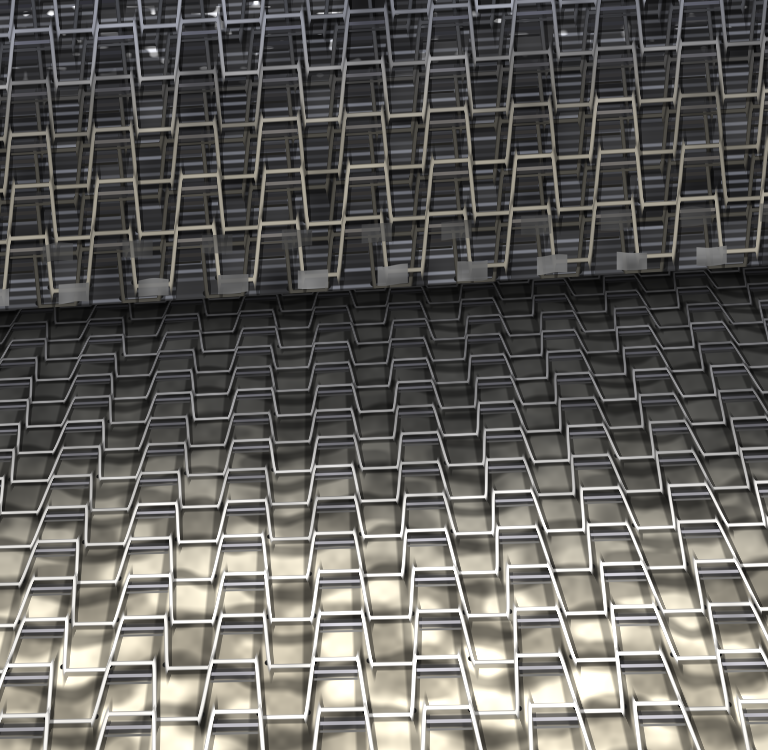
Write a Shadertoy shader that draws this texture.

```glsl
// A rolled flat-wire conveyor belt resting on its unrolled, sunlit length.

float hash(vec2 p) {
    return fract(sin(dot(p, vec2(127.1, 311.7))) * 43758.5453);
}

float noise(vec2 p) {
    vec2 i = floor(p), f = fract(p);
    f = f * f * (3.0 - 2.0 * f);
    return mix(mix(hash(i), hash(i + vec2(1, 0)), f.x),
               mix(hash(i + vec2(0, 1)), hash(i + vec2(1, 1)), f.x), f.y);
}

// Soft-edged line coverage for a distance and half width
float line(float d, float halfWidth, float px) {
    return 1.0 - smoothstep(halfWidth - px, halfWidth + px, abs(d));
}

// Distance to a rounded square wave; p.x counts periods, p.y runs down from its crests
float waveDistance(vec2 p, float period, float amp) {
    float q = abs(fract(p.x + 0.5) - 0.5);
    float k = clamp((q - 0.20) / 0.11, 0.0, 1.0);
    float height = amp * k * k * (3.0 - 2.0 * k);
    float slope = amp * 6.0 * k * (1.0 - k) / (0.11 * period);
    return (p.y - height) / sqrt(1.0 + slope * slope);
}

// One bent strip: shadow, cross rods seen through its crests, then the lit wire
vec3 addStrip(vec3 col, vec2 p, float period, float amp, float width, vec3 metal, float px) {
    float q = abs(fract(p.x + 0.5) - 0.5);
    float inCrest = 1.0 - smoothstep(0.20, 0.23, q);
    float shadow = line(waveDistance(p - vec2(0.03, width * 1.3), period, amp), width * 1.6, px * 1.5);
    col = mix(col, col * 0.45, shadow * 0.75);

    float rodY = p.y - amp * 0.22;
    col = mix(col, vec3(0.17, 0.17, 0.18), inCrest * line(rodY, amp * 0.10, px * 2.0) * 0.75);
    col = mix(col, metal * vec3(0.68, 0.68, 0.72), inCrest * line(rodY, width * 0.75, px));
    col = mix(col, metal * 0.45, inCrest * line(rodY - amp * 0.13, width * 0.5, px));

    // Dark pins where the rods meet the strip
    vec2 pin = vec2((q - 0.27) * period, p.y - amp * 0.93);
    col = mix(col, vec3(0.09), line(length(pin), width * 1.2, px));

    float d = waveDistance(p, period, amp);
    float sheen = 1.0 - 0.35 * smoothstep(0.3, 1.0, abs(d) / width);
    return mix(col, metal * sheen, line(d, width, px));
}

// Unrolled belt: rows and columns shrink with distance
vec3 flatBelt(vec2 uv, float px) {
    const float FAR = 0.428, FAR_PITCH = 0.024, GROWTH = 0.0895;
    float t = uv.y + (uv.x - 0.5) * mix(0.055, 0.02, smoothstep(0.4, 0.9, uv.y));
    float period = 0.0977 + 0.0768 * (uv.y - FAR);
    float column = (uv.x - 0.41) / period - 0.23;
    float pitch = FAR_PITCH + GROWTH * (t - FAR);
    float depth = log(pitch / FAR_PITCH) / GROWTH;
    float row = floor(depth);
    float sun = smoothstep(0.45, 0.92, uv.y + 0.07 * noise(uv * 5.0) - 0.03);

    // Stone floor with sunny patches and blurred mesh shadows
    vec3 ground = mix(vec3(0.225, 0.225, 0.22), vec3(0.66, 0.63, 0.56), sun * sqrt(sun));
    ground *= 0.75 + 0.35 * noise(uv * 22.0) + 0.15 * noise(uv * 90.0);
    float patchLight = smoothstep(0.40, 0.70, noise(vec2(column * 2.3, depth * 1.9)));
    ground += vec3(0.34, 0.33, 0.30) * patchLight * sun;
    float band = fract(depth + 0.25 * sin(column * 3.0) + 0.3 * noise(uv * 30.0));
    ground *= 1.0 - 0.40 * smoothstep(0.25, 0.05, abs(band - 0.45));
    ground *= 1.0 - 0.35 * smoothstep(0.13, 0.06, abs(fract(column * 2.0 + 0.1) - 0.5));

    vec3 col = ground;
    for (int i = -2; i <= 1; i++) {
        float id = row + float(i);
        float rowPitch = FAR_PITCH * exp(GROWTH * id);
        float crest = FAR + (rowPitch - FAR_PITCH) / GROWTH;
        vec2 p = vec2(column + 0.07 * (hash(vec2(id, 3.0)) - 0.5), t - crest);
        float glint = 0.82 + 0.35 * noise(vec2(p.x * 2.0, id * 5.3));
        vec3 metal = mix(vec3(0.42, 0.42, 0.43), vec3(0.98, 0.97, 0.95), smoothstep(0.42, 0.80, uv.y));
        col = addStrip(col, p, period, rowPitch * 1.18, 0.001 + 0.032 * rowPitch, metal * glint, px);
    }
    // Shade cast by the roll, and sun spilling over the near end
    col *= mix(0.4, 1.0, smoothstep(0.385, 0.45, t));
    vec2 toGlare = (uv - vec2(0.62, 0.80)) * vec2(1.0, 2.2);
    return col * (1.0 + 0.25 * exp(-5.0 * dot(toGlare, toGlare)));
}

// Rolled belt: dim inner layers behind the outer strips
vec3 rolledBelt(vec2 uv, float t, float px) {
    const float PERIOD = 0.109, PITCH = 0.069;
    float column = (uv.x - 0.475) / PERIOD;
    float row = floor((t - 0.013) / PITCH);
    float top = smoothstep(0.2, 0.0, t);

    // Stacked rods glimpsed inside the roll
    vec2 cell = vec2(floor(column * 2.0 + 0.5), floor(t / 0.011));
    float rod = line((fract(t / 0.011) - 0.5) * 0.011, 0.0022, px * 1.5);
    vec3 col = vec3(0.10, 0.10, 0.105) + 0.14 * noise(vec2(column * 2.0, t * 30.0));
    col += vec3(0.30, 0.31, 0.34) * rod * hash(cell);
    float spark = smoothstep(0.80, 0.95, noise(uv * vec2(60.0, 110.0)));
    col += spark * smoothstep(0.12, 0.0, t) * 0.8;

    for (int layer = 0; layer < 2; layer++) {
        float front = float(layer);
        for (int i = -2; i <= 1; i++) {
            float id = row + float(i);
            if (id > 4.0) continue;
            float shift = 0.10 * (hash(vec2(id, front)) - 0.5) + (1.0 - front) * 0.17;
            vec2 p = vec2(column + shift, t - 0.013 - id * PITCH - (1.0 - front) * 0.02);
            vec3 metal = mix(vec3(0.60, 0.58, 0.53), vec3(0.56, 0.57, 0.61), top);
            metal *= mix(0.5, 0.75 + 0.45 * noise(vec2(p.x * 2.0, id * 4.1)), front);
            col = addStrip(col, p, PERIOD, PITCH * 1.06, 0.0031, metal, px);
        }
    }
    // Worn plates along the underside, two staggered rows
    for (int i = 0; i < 2; i++) {
        float level = float(i);
        float q = abs(fract(column * 1.05 + 0.15 + 0.2 * level) - 0.5);
        float ragged = 0.006 * (noise(uv * 40.0) - 0.5);
        float plate = line(q, 0.19, px / PERIOD) * line(t - 0.367 + 0.055 * level + ragged, 0.012, px);
        vec3 steel = vec3(0.46 - 0.16 * level) * (0.7 + 0.5 * noise(uv * 45.0));
        col = mix(col, steel, plate * (0.9 - 0.3 * level));
    }
    return col;
}

void mainImage(out vec4 fragColor, in vec2 fragCoord) {
    vec2 uv = fragCoord / iResolution.xy;
    uv.y = 1.0 - uv.y;
    float px = 0.8 / iResolution.y;
    float rollT = uv.y + 0.06 * (uv.x - 0.5);
    float onFloor = smoothstep(0.384 - px, 0.384 + px, rollT);
    vec3 col = mix(rolledBelt(uv, rollT, px), flatBelt(uv, px), onFloor);
    fragColor = vec4(clamp(col, 0.0, 1.0), 1.0);
}
```
